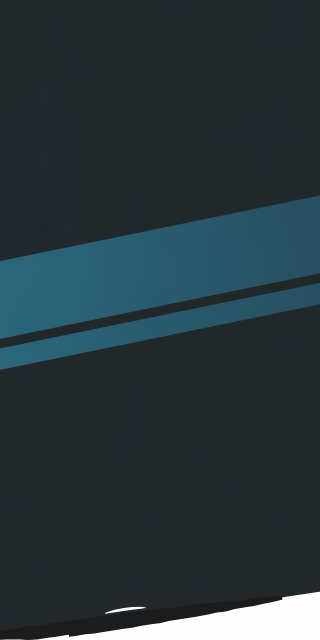
A WebGL 1 fragment shader for this background:

```glsl
precision highp float;
// A charcoal panel crossed by two slanted teal bands, with a white corner below
// and a rough black brush stroke along its lower edge. Bands are sheared
// half-planes; the stroke lies between two curves roughened by value noise.

uniform vec2 u_resolution;

float hash(vec2 p) {
  return fract(sin(dot(p, vec2(12.99, 78.23))) * 4375.85);
}

float noise(vec2 p) {
  vec2 i = floor(p);
  vec2 f = fract(p);
  f = f * f * (3.0 - 2.0 * f);
  return mix(mix(hash(i), hash(i + vec2(1.0, 0.0)), f.x),
             mix(hash(i + vec2(0.0, 1.0)), hash(i + vec2(1.0, 1.0)), f.x), f.y);
}

// Smooth step one pixel wide: 1 where d is positive.
float cover(float d, float pixel) {
  return clamp(d / pixel + 0.5, 0.0, 1.0);
}

float between(float y, float low, float high, float pixel) {
  return cover(y - low, pixel) * cover(high - y, pixel);
}

void main() {
  // The canvas spans 1 across and 2 up.
  vec2 p = gl_FragCoord.xy / u_resolution * vec2(1.0, 2.0);
  float pixel = 2.0 / u_resolution.y;

  // Panel with a faint blue haze at the left
  vec3 color = vec3(0.132, 0.153, 0.165);
  vec2 haze = (p - vec2(0.12, 1.45)) / vec2(0.10, 0.22);
  color += vec3(-0.006, 0.003, 0.016) * exp(-dot(haze, haze));
  color += 0.004 * (noise(p * 14.0) - 0.5);

  // Two parallel bands, darkening to the right
  float slanted = p.y - 0.205 * p.x;
  float bands = between(slanted, 0.941, 1.184, pixel)
              + between(slanted, 0.844, 0.911, pixel);
  vec3 teal = mix(vec3(0.170, 0.400, 0.482), vec3(0.152, 0.315, 0.382),
                  smoothstep(-0.1, 1.1, p.x));
  teal += 0.008 * (noise(p * vec2(9.0, 6.0)) - 0.5);
  color = mix(color, teal, bands);

  // White corner under the panel
  vec3 white = vec3(0.995);
  color = mix(white, color, cover(p.y - 0.001 - 0.150 * p.x, pixel));

  // Brush stroke, tapering to a blunt tip at the right
  float rough = 0.004 * (noise(vec2(p.x * 34.0, 3.0)) - 0.5);
  float top = 0.029 + 0.155 * p.x - 0.035 * p.x * p.x + rough;
  float right = 0.010 + 0.142 * (p.x - 0.22) + 0.048 * (p.x - 0.22) * (p.x - 0.22);
  float left = max(0.001, 0.003 + 0.15 * (p.x - 0.13));
  float bottom = mix(left, right, step(0.217, p.x)) - 0.6 * rough;
  float stroke = between(p.y, bottom, top, pixel) * cover(0.882 - p.x, pixel);
  color = mix(color, white, cover(bottom - p.y, pixel) * cover(0.882 - p.x, pixel));
  color = mix(color, vec3(0.105, 0.110, 0.112), stroke);

  // Thin white gap above the stroke
  float along = (p.x - 0.391) / 0.064;
  float spine = 0.096 + 0.009 * along - 0.004 * along * along;
  float halfWidth = 0.0045 * sqrt(max(0.0, 1.0 - along * along));
  float gap = cover(halfWidth - abs(p.y - spine), pixel) * step(abs(along), 1.0);
  color = mix(color, white, gap);

  gl_FragColor = vec4(color, 1.0);
}
```
